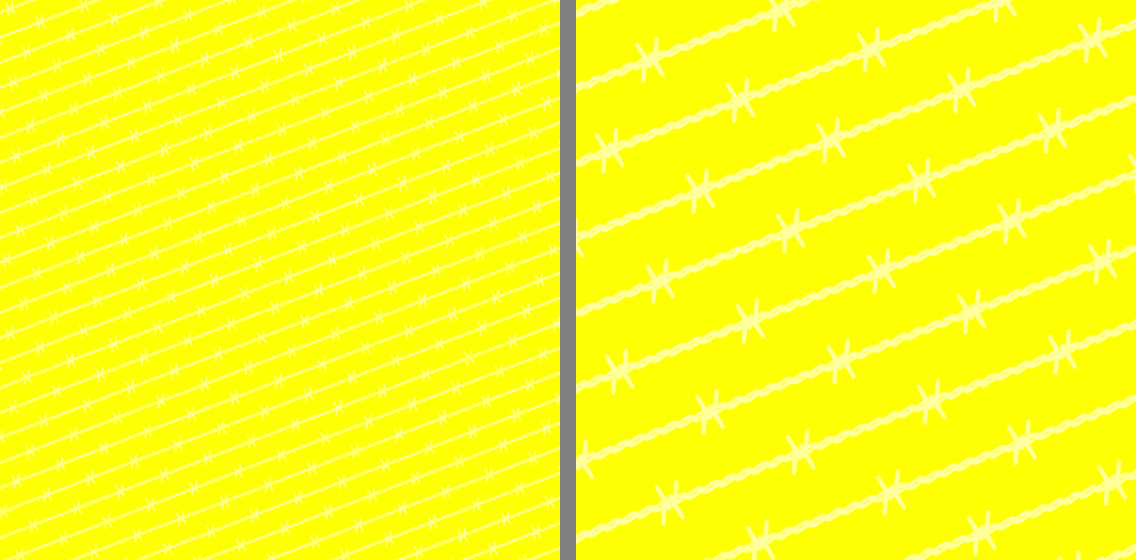
Left: the whole. Right: its middle third, enlarged.
Reproduce this pattern procedurally as a Shadertoy shader.

```glsl
// Distance to a segment whose half width shrinks from base to tip
float taperedProng(vec2 p, vec2 base, vec2 tip) {
    vec2 axis = tip - base;
    float t = clamp(dot(p - base, axis) / dot(axis, axis), 0.0, 1.0);
    return length(p - base - axis * t) - mix(0.021, 0.014, t);
}

// Two strands twisted around each other
float twistedWire(vec2 p) {
    float sway = 0.019 * sin(8.0 * 3.14159265 * (p.x - p.y));
    return min(abs(p.y - sway), abs(p.y + sway)) - 0.016;
}

// Two bent pieces back to back, alike under a half turn
float barb(vec2 p) {
    float d = 1.0;
    for (float side = -1.0; side <= 1.0; side += 2.0) {
        vec2 q = p * side;
        d = min(d, taperedProng(q, vec2(0.025, -0.030), vec2(0.097, 0.122)));
        d = min(d, taperedProng(q, vec2(-0.018, -0.030), vec2(-0.047, 0.133)));
    }
    return d;
}

void mainImage(out vec4 fragColor, in vec2 fragCoord) {
    float tileSize = 0.0834;
    vec2 p = fragCoord / iResolution.y - vec2(0.515, 0.5052);

    // Tilt the wires, then measure in tiles
    float tilt = radians(21.0);
    vec2 along = vec2(cos(tilt), sin(tilt));
    vec2 q = vec2(dot(p, along), dot(p, vec2(-along.y, along.x))) / tileSize;

    // Rows half a tile apart, every other one shifted by half a tile
    float row = floor(q.y * 2.0 + 0.5);
    q = vec2(fract(q.x + 0.5 * row + 0.5) - 0.5, q.y - 0.5 * row);

    // Soft edge, a little wider than one pixel
    float softness = 1.5 / (iResolution.y * tileSize);
    float d = min(twistedWire(q), barb(q));
    float ink = clamp(0.5 - d / softness, 0.0, 1.0);
    fragColor = vec4(mix(vec3(1.0, 1.0, 0.01), vec3(1.0, 1.0, 0.61), ink), 1.0);
}
```
